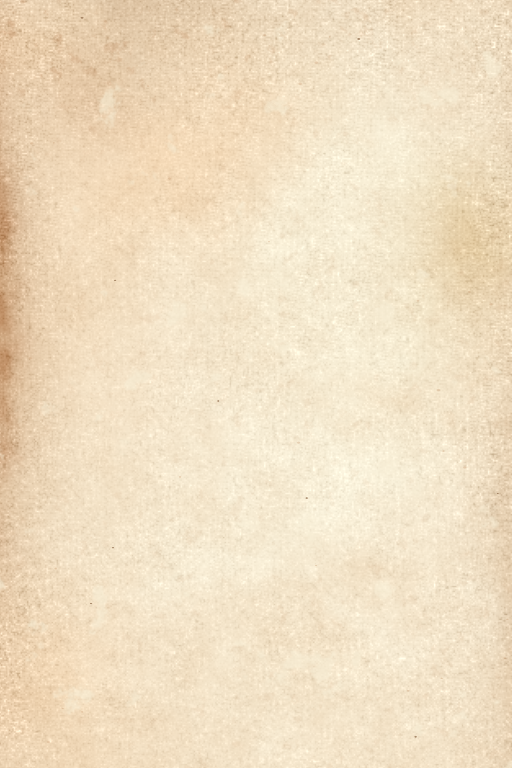
Write a Shadertoy shader that draws this texture.

```glsl
// Aged cream parchment with peach clouds, tan worn edges and fine fibrous grain.

const vec3 CREAM = vec3(0.952, 0.884, 0.776);
const vec3 IVORY = vec3(0.970, 0.932, 0.836);
const vec3 PEACH = vec3(0.952, 0.832, 0.685);
const vec3 TAN   = vec3(0.870, 0.765, 0.635);
const vec3 OLIVE = vec3(0.885, 0.780, 0.610);
const vec3 RUST  = vec3(0.750, 0.560, 0.395);
const vec3 SPECK = vec3(0.480, 0.330, 0.200);

float hash(vec2 p) {
    return fract(sin(dot(p, vec2(127.1, 311.7))) * 43758.5453);
}

float noise(vec2 p) {
    vec2 i = floor(p), f = fract(p);
    f = f * f * (3.0 - 2.0 * f);
    return mix(mix(hash(i), hash(i + vec2(1, 0)), f.x),
               mix(hash(i + vec2(0, 1)), hash(i + vec2(1, 1)), f.x), f.y);
}

float fbm(vec2 p) {
    float sum = 0.0, amp = 0.5;
    for (int i = 0; i < 5; i++) {
        sum += amp * noise(p);
        p = mat2(1.6, 1.2, -1.2, 1.6) * p + 7.3;
        amp *= 0.55;
    }
    return sum / 1.0552;
}

// Soft elliptical stain
float blob(vec2 p, vec2 center, vec2 radius) {
    vec2 d = (p - center) / radius;
    return exp(-dot(d, d));
}

// Sparse round specks, one candidate per cell
float specks(vec2 p, float cells, float density, float radius) {
    vec2 q = p * cells, id = floor(q);
    vec2 center = 0.2 + 0.6 * vec2(hash(id + 3.1), hash(id + 8.7));
    float size = radius * cells * mix(0.5, 1.0, hash(id + 5.3));
    float dist = length((fract(q) - center) * vec2(0.8, 1.2));
    return step(hash(id + 1.9), density) * (1.0 - smoothstep(size * 0.3, size, dist));
}

// Large light and warm areas
vec3 paperTone(vec2 uv, float cloud) {
    vec3 col = CREAM;
    float ivory = 1.1 * blob(uv, vec2(0.69, 0.72), vec2(0.23, 0.16))
                + 0.75 * blob(uv, vec2(0.73, 0.50), vec2(0.25, 0.20))
                + 0.40 * blob(uv, vec2(0.40, 0.33), vec2(0.32, 0.13))
                + 0.25 * blob(uv, vec2(0.60, 0.10), vec2(0.35, 0.14));
    float peach = 0.75 * blob(uv, vec2(0.34, 0.83), vec2(0.20, 0.12))
                + 0.35 * blob(uv, vec2(0.14, 0.64), vec2(0.18, 0.22))
                + 0.75 * blob(uv, vec2(0.02, 0.10), vec2(0.20, 0.13))
                + 0.60 * blob(uv, vec2(0.03, 0.95), vec2(0.15, 0.08));
    col = mix(col, IVORY, clamp(ivory * (0.5 + cloud), 0.0, 1.0));
    return mix(col, PEACH, clamp(peach * (0.4 + cloud), 0.0, 1.0));
}

// Tan and rust wear near the borders
vec3 wornEdges(vec3 col, vec2 uv, float cloud, float mottle) {
    float top = 0.75 * blob(uv, vec2(0.28, 1.0), vec2(0.18, 0.09))
              + 0.25 * blob(uv, vec2(0.65, 1.02), vec2(0.45, 0.12));
    float side = 0.62 * exp(-(1.0 - uv.x) / 0.05) * (1.0 - 0.4 * uv.y);
    float olive = 0.70 * blob(uv, vec2(0.91, 0.68), vec2(0.13, 0.11));
    float rust = 0.90 * exp(-uv.x / 0.042) * blob(uv, vec2(0.0, 0.60), vec2(1.0, 0.28))
               + 0.12 * exp(-uv.x / 0.07)
               + 0.20 * blob(uv, vec2(0.18, 0.88), vec2(0.10, 0.07));
    float wear = 0.1 + 1.8 * cloud;
    col = mix(col, TAN, clamp((top + side) * wear, 0.0, 1.0));
    col = mix(col, OLIVE, clamp(olive * wear, 0.0, 1.0));
    return mix(col, RUST, clamp(rust * (0.1 + 0.9 * cloud + 0.9 * mottle), 0.0, 1.0));
}

// Crisp paper tooth with short threads; strong grains are rare
float grain(vec2 p) {
    float tooth = 1.3 * noise(p * 470.0) + 0.7 * noise(p * 230.0 + 11.0) - 1.0;
    float threads = noise(p * vec2(120.0, 440.0)) + noise(p * vec2(440.0, 120.0) + 5.0) - 1.0;
    float g = 0.7 * tooth + 0.4 * threads;
    return g * (0.6 + 1.3 * abs(g));
}

void mainImage(out vec4 fragColor, in vec2 fragCoord) {
    vec2 uv = fragCoord / iResolution.xy;
    vec2 p = fragCoord / iResolution.y;

    // Ragged cloud shapes from a warped domain
    vec2 warp = vec2(fbm(p * 6.0), fbm(p * 6.0 + 31.0)) - 0.5;
    float cloud = fbm(p * 8.0 + warp * 1.5 + 4.0);
    float mottle = fbm(p * 34.0 + 17.0);

    vec3 col = paperTone(uv + warp * 0.22, cloud);
    vec2 edgeUv = clamp(uv + warp * 0.07, 0.0, 1.0);
    col = wornEdges(col, edgeUv, cloud, mottle);

    // Mottling shifts blue most, so dark patches turn warm
    col += (cloud - 0.48) * vec3(0.038, 0.075, 0.105);
    col += (mottle - 0.5) * vec3(0.040, 0.060, 0.075);

    // Patchy grain, stronger along the worn borders
    float border = smoothstep(0.34, 0.50, abs(uv.x - 0.5)) + smoothstep(0.80, 1.0, uv.y);
    float patches = 0.5 + fbm(p * 14.0 + 91.0);
    col += grain(p) * patches * (0.060 + 0.045 * border) * vec3(0.9, 1.0, 1.1);

    // Pale scuffs, brown foxing and rare dark specks
    float scuff = smoothstep(0.67, 0.78, fbm(p * 22.0 + 53.0));
    col = mix(col, IVORY, 0.6 * scuff);
    float foxing = smoothstep(0.62, 0.82, fbm(p * 65.0 + 71.0));
    col = mix(col, RUST, foxing * (0.10 + 0.30 * smoothstep(0.75, 1.0, uv.y) * (1.0 - uv.x)));
    col = mix(col, SPECK, 0.60 * specks(p, 12.0, 0.04, 0.0024));
    col = mix(col, RUST, 0.30 * specks(p + 0.37, 26.0, 0.08, 0.0030));

    fragColor = vec4(clamp(col, 0.0, 1.0), 1.0);
}
```
